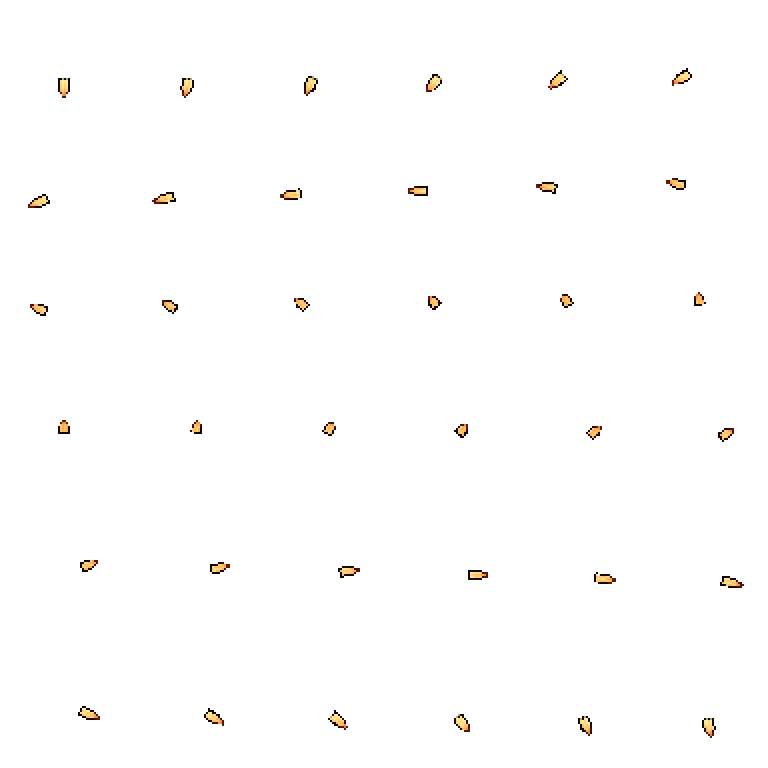
This pattern is drawn by a WebGL 2 fragment shader. Its source:

```glsl
#version 300 es
precision highp float;
// A sheet of 6 x 6 small tapered sprites on white, one turn in 36 equal steps.
// Each cell places its sprite on a tilted orbit, tip pointing outward; shape and
// shading are evaluated on a coarse texel grid for a crisp pixel-drawn look.

uniform vec2 u_resolution;
out vec4 fragColor;

// Layout: all lengths below are in texels
const float CELLS = 6.0;            // repeats across and down
const float CELL_TEXELS = 64.0;     // texels along one cell
const float TURN_STEP = radians(10.0);
const float ORBIT_X = 15.0;
const vec3 ORBIT_Y = vec3(-0.5, 11.25, 1.25);   // powers of cos(angle)

// Sprite shape
const vec3 HALF_LENGTH = vec3(5.4, 0.8, -1.4);  // powers of cos(angle)
const vec3 HALF_WIDTH = vec3(2.5, 0.1, 0.4);    // powers of cos(angle)
const float TILT = 0.74;            // vertical foreshortening
const float TIP_WIDTH = 0.35;       // tip width relative to body
const float TAPER_START = 0.05;     // 0 middle, 1 tip
const float OUTLINE = 0.92;

// Colours and surface
const vec3 PAPER = vec3(1.0);
const vec3 INK = vec3(0.07, 0.03, 0.03);
const vec3 INK_WARM = vec3(0.38, 0.10, 0.05);
const vec3 PALE = vec3(1.0, 0.93, 0.60);
const vec3 ORANGE = vec3(1.0, 0.69, 0.34);
const vec3 RUST = vec3(0.85, 0.38, 0.20);
const float MOTTLE = 0.45;
const float MOTTLE_SCALE = 0.43;
const int SAMPLES = 3;              // antialiasing samples per axis

vec2 hashGradient(vec2 cell) {
    float h = fract(sin(dot(cell, vec2(127.1, 311.7))) * 43758.5);
    float a = 6.28318 * h;
    return vec2(cos(a), sin(a));
}

float gradientNoise(vec2 p) {
    vec2 i = floor(p), f = fract(p);
    vec2 w = f * f * f * (f * (f * 6.0 - 15.0) + 10.0);
    vec2 e = vec2(1.0, 0.0);
    float a = dot(hashGradient(i), f);
    float b = dot(hashGradient(i + e), f - e);
    float c = dot(hashGradient(i + e.yx), f - e.yx);
    float d = dot(hashGradient(i + 1.0), f - 1.0);
    return mix(mix(a, b, w.x), mix(c, d, w.x), w.y);
}

// Colour at a sheet position in 0..1, measured from the upper left
vec3 sheetColor(vec2 uv) {
    vec2 texel = floor(uv * CELLS * CELL_TEXELS) + 0.5;
    vec2 cell = floor(texel / CELL_TEXELS);
    vec2 local = texel - (cell + 0.5) * CELL_TEXELS;

    // Sprite pose for this step of the turn
    float angle = (cell.y * CELLS + cell.x) * TURN_STEP;
    float s = sin(angle), c = cos(angle);
    vec3 powers = vec3(1.0, c, c * c);
    vec2 center = vec2(-ORBIT_X * s, dot(ORBIT_Y, powers));
    float halfLength = dot(HALF_LENGTH, powers);
    float halfWidth = dot(HALF_WIDTH, powers);

    // Coordinates along and across the sprite
    vec2 axis = normalize(vec2(-s, TILT * c));
    vec2 q = local - center;
    float along = dot(q, axis);
    float across = dot(q, vec2(axis.y, -axis.x));
    float t = along / halfLength;

    // Tapered body distance
    float taper = mix(1.0, TIP_WIDTH, smoothstep(TAPER_START, 1.0, t));
    float dist = max(abs(along) - halfLength, abs(across) - halfWidth * taper);
    if (dist > 0.0) return PAPER;

    // Pale back, lengthwise ribs, mottling and a rusty tip
    float facing = 0.5 + 0.5 * c;
    float rib = step(0.5, fract(across * 0.5));
    float grain = gradientNoise(texel * MOTTLE_SCALE);
    float pale = 0.2 + 0.35 * facing + 0.4 * (rib - 0.5) - 0.35 * t;
    pale += MOTTLE * grain - 0.06 * q.y;
    vec3 body = mix(ORANGE, PALE, clamp(pale, 0.0, 1.0));
    body = mix(body, RUST, 0.75 * smoothstep(0.2, 0.95, t + 0.3 * grain));

    // Dark rim, warmer near the tip and notched at the facing back end
    vec3 rim = mix(INK, INK_WARM, smoothstep(0.0, 0.9, t + grain));
    float notch = rib * step(0.75, c) * step(t, -0.75)
                * step(abs(across), halfWidth - 1.0);
    rim = mix(rim, PALE, 0.7 * notch);
    return mix(body, rim, step(-OUTLINE, dist));
}

void main() {
    // Average a small grid of samples to smooth the texel edges
    vec3 sum = vec3(0.0);
    for (int j = 0; j < SAMPLES; j++) {
        for (int i = 0; i < SAMPLES; i++) {
            vec2 jitter = (vec2(i, j) + 0.5) / float(SAMPLES) - 0.5;
            vec2 uv = (gl_FragCoord.xy + jitter) / u_resolution;
            sum += sheetColor(vec2(uv.x, 1.0 - uv.y));
        }
    }
    fragColor = vec4(sum / float(SAMPLES * SAMPLES), 1.0);
}
```
